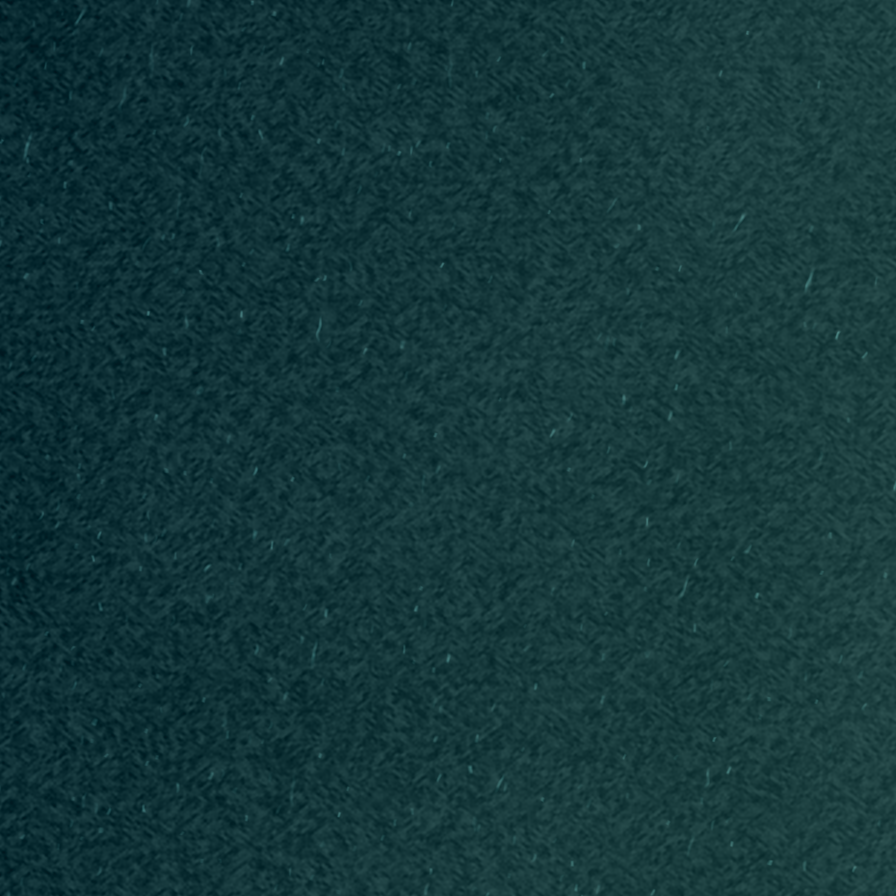
This texture is drawn by a WebGL 2 fragment shader. Its source:

```glsl
#version 300 es
precision highp float;
// Dark teal matte cloth: a soft diagonal gradient under a fine woven grain,
// made of value noise stretched along two crossing diagonals, with sparse
// pale fibre flecks scattered by jittered grids and leaning to the right.

uniform vec2 u_resolution;
out vec4 fragColor;

const vec3 SHADE_COLOR = vec3(0.030, 0.160, 0.188);
const vec3 LIGHT_COLOR = vec3(0.112, 0.250, 0.250);
const vec3 GRAIN_TINT = vec3(0.92, 1.0, 0.94);
const vec3 FLECK_COLOR = vec3(0.16, 0.24, 0.23);
const vec2 GRAIN_SCALE = vec2(150.0, 265.0); // cells along and across a thread
const float GRAIN_AMOUNT = 0.150;
const float THREAD_ANGLE = 0.65;
const float MOTTLE_AMOUNT = 0.022;
const float FLECK_LEAN = 0.28;
const float FLECK_WIDTH = 0.0019;

float hash(vec2 p) {
    return fract(sin(dot(p, vec2(127.1, 311.7))) * 43758.5453);
}

float valueNoise(vec2 p) {
    vec2 cell = floor(p);
    vec2 f = fract(p);
    f = f * f * (3.0 - 2.0 * f);
    float low = mix(hash(cell), hash(cell + vec2(1.0, 0.0)), f.x);
    float high = mix(hash(cell + vec2(0.0, 1.0)), hash(cell + 1.0), f.x);
    return mix(low, high, f.y);
}

vec2 rotate(vec2 p, float angle) {
    float c = cos(angle);
    float s = sin(angle);
    return vec2(c * p.x + s * p.y, c * p.y - s * p.x);
}

// Patches of rising and falling threads, centred on zero.
float clothGrain(vec2 p) {
    float rising = valueNoise(rotate(p, THREAD_ANGLE) * GRAIN_SCALE);
    float falling = valueNoise(rotate(p, -THREAD_ANGLE) * GRAIN_SCALE + 57.0);
    float patchMix = smoothstep(0.3, 0.7, valueNoise(p * 45.0 + 13.0));
    float fine = valueNoise(p * 310.0 + 91.0);
    return mix(rising, falling, patchMix) * 0.85 + fine * 0.35 - 0.6;
}

// One layer of short leaning fibres, at most one per grid cell.
float fleckLayer(vec2 p, float cells, float chance, float halfLength, float seed) {
    float sum = 0.0;
    vec2 home = floor(p * cells);
    for (int y = -1; y <= 1; y++) {
        for (int x = -1; x <= 1; x++) {
            vec2 cell = home + vec2(x, y);
            vec2 id = cell + seed;
            vec2 center = (cell + vec2(hash(id + 3.1), hash(id + 7.7))) / cells;
            float cluster = valueNoise(center * 7.0 + seed) * 1.6 + 0.2;
            float density = chance * cluster * mix(1.35, 0.6, center.x);
            float present = step(hash(id + 11.3), density);
            float angle = FLECK_LEAN + (hash(id + 17.9) - 0.5) * 0.6;
            vec2 q = rotate(p - center, -angle);
            q.x += (valueNoise(p * 110.0 + seed) - 0.5) * 0.004;
            float reach = halfLength * mix(0.4, 1.0, hash(id + 23.5));
            float across = 1.0 - smoothstep(0.0, FLECK_WIDTH * 1.6, abs(q.x));
            float along = 1.0 - smoothstep(0.35 * reach, reach, abs(q.y));
            float bright = hash(id + 29.1);
            sum += present * across * along * mix(0.3, 1.0, bright * bright);
        }
    }
    return sum;
}

void main() {
    vec2 p = gl_FragCoord.xy / u_resolution.y;

    // Base light, rising to the right and a little to the bottom.
    float light = smoothstep(-0.15, 1.1, p.x * 0.9 + (1.0 - p.y) * 0.22);
    vec3 color = mix(SHADE_COLOR, LIGHT_COLOR, light);
    color += MOTTLE_AMOUNT * (valueNoise(p * 5.0 + 31.0) - 0.5);

    // Woven grain, softer where the cloth is lighter.
    float contrast = GRAIN_AMOUNT * mix(1.1, 0.85, light);
    color += GRAIN_TINT * clothGrain(p) * contrast;

    // Many small flecks and a few long ones, broken up along their length.
    float flecks = fleckLayer(p, 42.0, 0.17, 0.008, 5.0);
    flecks += fleckLayer(p, 15.0, 0.10, 0.024, 83.0);
    flecks *= 0.45 + 0.75 * valueNoise(p * 160.0 + 7.0);
    color += FLECK_COLOR * min(flecks, 1.2);

    fragColor = vec4(clamp(color, 0.0, 1.0), 1.0);
}
```
